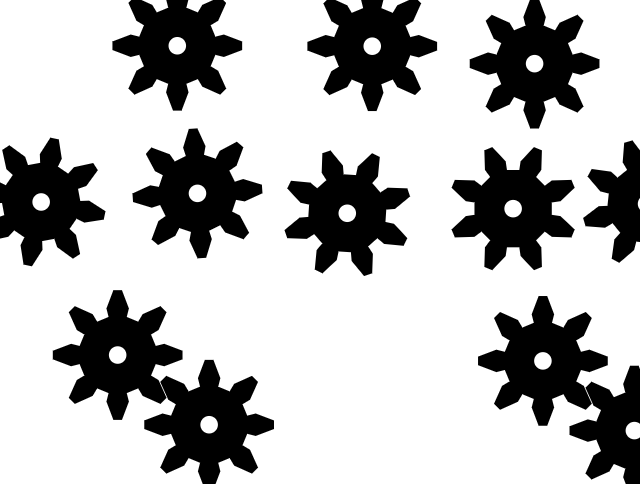
Reproduce this pattern procedurally as a WebGL 2 fragment shader.

```glsl
#version 300 es
precision highp float;
// Black eight-toothed cog wheels scattered on white, some of them meshing.
// Each row repeats pairs of cogs with hashed jitter; every cog is one folded
// distance function. Lengths are in canvas heights, cog parts in cog radii.

#define COG_RADIUS 0.134
#define TEETH 8.0
#define HOLE 0.135
#define BODY 0.596                  // centre to the flat between two teeth
#define NECK vec2(0.141, 0.590)     // tooth profile: half width, distance out
#define SHOULDER vec2(0.173, 0.718)
#define TIP vec2(0.066, 1.000)
#define JITTER vec2(0.034, 0.024)
#define LOOSE_SHARE 0.5             // share of unmeshed cogs turned at random

uniform vec2 u_resolution;
out vec4 outColor;

const float PI = 3.14159265;
const vec3 PAPER = vec3(1.0);
const vec3 INK = vec3(0.0);

// Integer hash giving two values from 0 to 1
vec2 hash2(uvec2 v) {
    v = v * 1664525u + 1013904223u;
    v.x += v.y * 1664525u;
    v.y += v.x * 1664525u;
    v ^= v >> 16u;
    v.x += v.y * 1664525u;
    v.y += v.x * 1664525u;
    v ^= v >> 16u;
    return vec2(v >> 8u) / 16777216.0;
}

// Signed distance to the line from a to b, positive on its right side
float sideOf(vec2 p, vec2 a, vec2 b) {
    vec2 dir = normalize(b - a);
    return dot(p - a, vec2(dir.y, -dir.x));
}

// Cog of radius 1: polygon body plus tapered teeth, minus the axle hole
float cog(vec2 p, float turn) {
    float r = length(p);
    float halfSector = PI / TEETH;
    float a = r > 0.0 ? atan(p.x, p.y) + turn : 0.0;
    a = mod(a + halfSector, 2.0 * halfSector) - halfSector;
    vec2 q = r * vec2(abs(sin(a)), cos(a));

    float body = dot(q, vec2(sin(halfSector), cos(halfSector))) - BODY;
    float flanks = max(sideOf(q, NECK, SHOULDER), sideOf(q, SHOULDER, TIP));
    float tooth = max(flanks, q.y - TIP.y);
    return max(min(body, tooth), HOLE - r);
}

// Nearest cog among three rows of repeated pairs
float scatteredCogs(vec2 p) {
    // Per row: first cog, step from pair to pair, offset to the second cog
    vec2 first[3] = vec2[](vec2(0.376, 0.887), vec2(0.076, 0.579), vec2(0.247, 0.244));
    float pairStep[3] = float[](0.742, 0.644, 0.842);
    vec2 mate[3] = vec2[](vec2(0.412, 0.0), vec2(0.326, 0.0), vec2(0.189, -0.144));

    float d = 1e3;
    for (int row = 0; row < 3; row++) {
        bool meshed = row == 2;
        float rowTurn = row == 1 ? PI / TEETH : 0.0;
        for (int i = 0; i < 6; i++) {
            int pair = i / 2;
            int member = i - 2 * pair;
            // Meshed pairs share one jitter so their teeth keep touching
            int seed = meshed ? pair : i;
            vec2 shift = (hash2(uvec2(seed + 11, row + 5)) * 2.0 - 1.0) * JITTER;
            vec2 centre = first[row] + vec2(pairStep[row] * float(pair), 0.0)
                        + mate[row] * float(member) + shift;

            vec2 spin = hash2(uvec2(i + 41, row + 23));
            bool loose = !meshed && spin.x < LOOSE_SHARE;
            float turn = rowTurn + (loose ? (spin.y - 0.5) * 2.0 * PI / TEETH : 0.0);
            d = min(d, cog((p - centre) / COG_RADIUS, turn) * COG_RADIUS);
        }
    }
    return d;
}

void main() {
    vec2 p = gl_FragCoord.xy / u_resolution.y;
    float pixel = 1.0 / u_resolution.y;
    float cover = clamp(0.5 - scatteredCogs(p) / pixel, 0.0, 1.0);
    outColor = vec4(mix(PAPER, INK, cover), 1.0);
}
```
